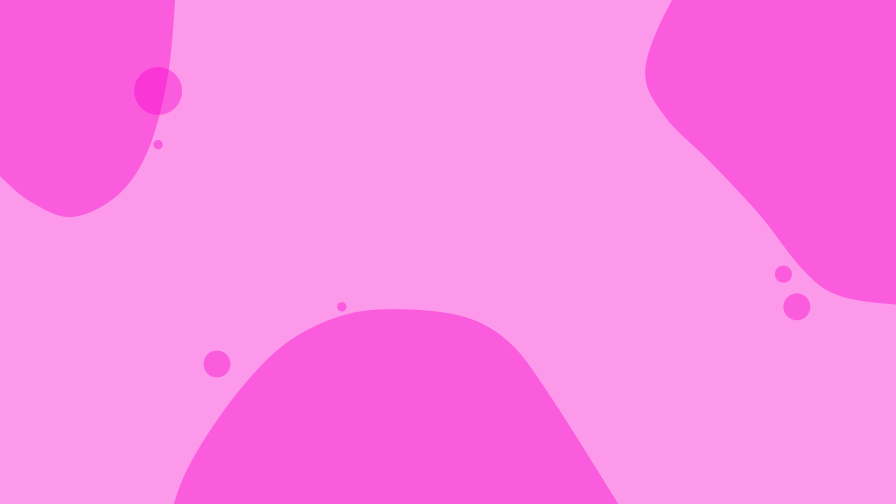
Reproduce this background procedurally as a Shadertoy shader.

```glsl
const int KNOTS = 12;
const int STEPS = 10;

// Point on a Catmull-Rom span between b and c
vec2 spline(vec2 a, vec2 b, vec2 c, vec2 d, float t) {
    return b + 0.5 * t * (c - a + t * (2.0 * a - 5.0 * b + 4.0 * c - d
             + t * (3.0 * (b - c) + d - a)));
}

// Signed distance to a closed smooth outline, negative inside
float blob(vec2 p, vec2 knots[KNOTS]) {
    float nearest = 1e9, side = 1.0;
    vec2 from = knots[0];
    for (int i = 0; i < KNOTS; i++) {
        vec2 a = knots[(i + KNOTS - 1) % KNOTS];
        vec2 b = knots[i];
        vec2 c = knots[(i + 1) % KNOTS];
        vec2 d = knots[(i + 2) % KNOTS];
        for (int j = 1; j <= STEPS; j++) {
            vec2 to = spline(a, b, c, d, float(j) / float(STEPS));
            vec2 edge = to - from, offset = p - from;
            vec2 gap = offset - edge * clamp(dot(offset, edge) / dot(edge, edge), 0.0, 1.0);
            nearest = min(nearest, dot(gap, gap));

            // Flip sides at each crossing of a horizontal ray
            if ((from.y > p.y) != (to.y > p.y)
                && offset.x < edge.x * offset.y / edge.y) side = -side;
            from = to;
        }
    }
    return side * sqrt(nearest);
}

// Lay a translucent magenta tint over the colour
void tint(inout vec3 color, float dist, float pixel) {
    float coverage = clamp(0.5 - dist / pixel, 0.0, 1.0);
    color = mix(color, vec3(0.975, 0.0, 0.795), 0.4 * coverage);
}

void mainImage(out vec4 fragColor, in vec2 fragCoord) {
    // Canvas is 768 by 432 design units
    float pixel = 432.0 / iResolution.y;
    vec2 p = fragCoord * pixel;
    vec3 color = vec3(0.99, 0.60, 0.92);

    // Large blobs: upper left, upper right, bottom
    vec2 leftBlob[KNOTS] = vec2[KNOTS](
        vec2(150, 482), vec2(150, 432), vec2(143, 362), vec2(126, 301),
        vec2(100, 264), vec2(62, 246), vec2(28, 258), vec2(0, 281),
        vec2(-50, 332), vec2(-60, 402), vec2(-50, 482), vec2(50, 492));
    vec2 rightBlob[KNOTS] = vec2[KNOTS](
        vec2(610, 477), vec2(576, 432), vec2(553, 372), vec2(570, 332),
        vec2(608, 294), vec2(651, 248), vec2(688, 201), vec2(718, 179),
        vec2(768, 171), vec2(820, 171), vec2(820, 477), vec2(715, 490));
    vec2 bottomBlob[KNOTS] = vec2[KNOTS](
        vec2(140, -48), vec2(149, 0), vec2(167, 42), vec2(204, 96),
        vec2(244, 137), vec2(290, 160.5), vec2(336, 167), vec2(396, 161),
        vec2(436, 139), vec2(470, 95), vec2(530, 0), vec2(560, -48));
    tint(color, blob(p, leftBlob), pixel);
    tint(color, blob(p, rightBlob), pixel);
    tint(color, blob(p, bottomBlob), pixel);

    // Dots: centre and radius
    vec3 dots[6] = vec3[6](
        vec3(135.5, 354, 20.5), vec3(135.5, 308, 4), vec3(186, 120, 11.5),
        vec3(293, 169, 4), vec3(671.5, 197, 7.3), vec3(683, 169, 11.5));
    for (int i = 0; i < 6; i++)
        tint(color, length(p - dots[i].xy) - dots[i].z, pixel);

    fragColor = vec4(color, 1.0);
}
```
